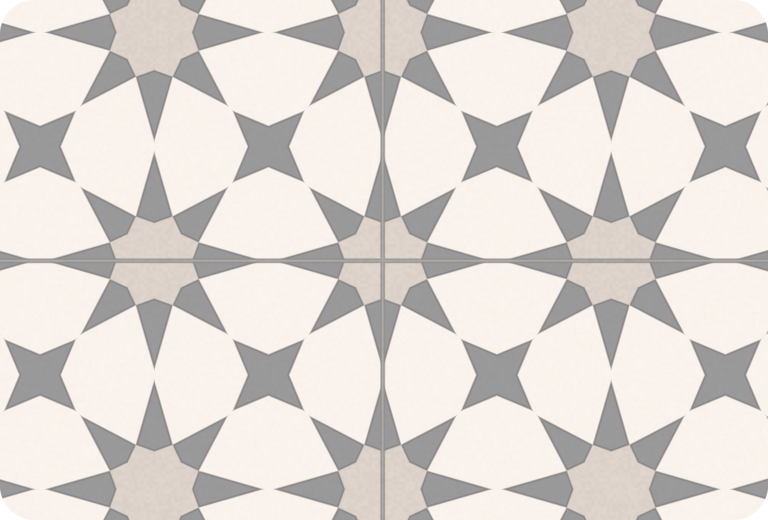
Reproduce this pattern procedurally as a WebGL 1 fragment shader.

```glsl
precision highp float;
// Cement tiles: eight-rayed stars on a square grid with four-pointed stars between.
// Each cell is folded into one sector, where straight edges bound the shapes;
// grout lines cross every second cell and the whole panel has rounded corners.
uniform vec2 u_resolution;

// Layout, in canvas heights
const float PERIOD = 0.4393;
const vec2 STAR_CENTER = vec2(-0.0025, -0.0015);
const float CORNER_RADIUS = 0.068;

// Motif, in periods
const float NOTCH = 0.165;
const float SHOULDER = 0.210;
const float AXIS_TIP = 0.474;
const float DIAGONAL_TIP = 0.452;
const float SMALL_NOTCH = 0.090;
const float SMALL_TIP = 0.155;
const float OUTLINE = 0.007;
const float GROUT_HALF = 0.0095;
const float GROUT_CORE = 0.0035;
const float SOFTNESS = 0.005;
const float CELLS_PER_TILE = 2.0;

// Surface
const float GRAIN_SCALE = 75.0;
const float GRAIN = 0.012;
const float PALE_GRAIN = 0.030;

const vec3 CREAM = vec3(0.98, 0.95, 0.925);
const vec3 GRAY = vec3(0.60, 0.60, 0.605);
const vec3 DARK = vec3(0.52, 0.51, 0.51);
const vec3 PALE = vec3(0.865, 0.825, 0.79);
const vec3 GROUT = vec3(0.57, 0.56, 0.55);
const vec3 GROUT_LIGHT = vec3(0.70, 0.69, 0.68);
const vec3 BACKDROP = vec3(1.0);

const float SECTOR = 0.785398;

float hash(vec2 p) {
  vec3 q = fract(vec3(p.xyx) * 0.1031);
  q += dot(q, q.yzx + 33.33);
  return fract((q.x + q.y) * q.z);
}

float valueNoise(vec2 p) {
  vec2 i = floor(p), f = fract(p);
  f = f * f * (3.0 - 2.0 * f);
  return mix(mix(hash(i), hash(i + vec2(1.0, 0.0)), f.x),
             mix(hash(i + vec2(0.0, 1.0)), hash(i + 1.0), f.x), f.y);
}

// Signed distance to the line a-b, positive on its left
float edge(vec2 p, vec2 a, vec2 b) {
  vec2 d = normalize(b - a), v = p - a;
  return d.x * v.y - d.y * v.x;
}

float fill(float d, float soft) {
  return 1.0 - smoothstep(-soft, soft, d);
}

// x: distance to the gray rays, y: distance to the pale heart
vec2 rayedStar(vec2 p) {
  float angle = atan(p.y, p.x);
  float ray = floor(angle / SECTOR + 0.5);
  angle -= ray * SECTOR;
  vec2 q = length(p) * vec2(cos(angle), abs(sin(angle)));
  float tip = mix(AXIS_TIP, DIAGONAL_TIP, mod(ray + 8.0, 2.0));
  vec2 shoulder = SHOULDER * vec2(cos(SECTOR * 0.5), sin(SECTOR * 0.5));
  float inner = edge(q, vec2(NOTCH, 0.0), shoulder);
  float outer = edge(q, shoulder, vec2(tip, 0.0));
  return vec2(max(inner, outer), -inner);
}

float smallStar(vec2 p) {
  p = abs(p);
  p = vec2(max(p.x, p.y), min(p.x, p.y));
  return -edge(p, vec2(SMALL_NOTCH, 0.0), vec2(SMALL_TIP));
}

float roundedPanel(vec2 p, vec2 halfSize) {
  vec2 d = abs(p) - halfSize + CORNER_RADIUS;
  return length(max(d, 0.0)) + min(max(d.x, d.y), 0.0) - CORNER_RADIUS;
}

void main() {
  float pixel = 1.0 / u_resolution.y;
  vec2 canvas = (gl_FragCoord.xy - 0.5 * u_resolution) * pixel;
  vec2 p = (canvas - STAR_CENTER) / PERIOD;
  float soft = max(SOFTNESS, 0.75 * pixel / PERIOD);

  // Star motifs
  vec2 cell = fract(p + 0.5) - 0.5;
  vec2 star = rayedStar(cell);
  float gray = min(star.x, smallStar(0.5 - abs(cell)));
  float heart = fill(star.y, soft);
  vec3 color = mix(CREAM, PALE, heart);
  vec3 ink = mix(GRAY, DARK, fill(abs(gray) - OUTLINE, soft));
  color = mix(color, ink, fill(gray, soft));

  // Grout with a lighter core
  vec2 joint = abs(fract(p / CELLS_PER_TILE + 0.5) - 0.5) * CELLS_PER_TILE;
  float seam = min(joint.x, joint.y);
  color = mix(color, GROUT, fill(seam - GROUT_HALF, soft));
  color = mix(color, GROUT_LIGHT, fill(seam - GROUT_CORE, soft));

  // Fine mottling, stronger on the pale hearts
  float grain = valueNoise(p * GRAIN_SCALE) - 0.5;
  color += grain * mix(GRAIN, PALE_GRAIN, heart);

  float panel = roundedPanel(canvas, 0.5 * u_resolution * pixel);
  color = mix(color, BACKDROP, smoothstep(-0.5 * pixel, pixel, panel));
  gl_FragColor = vec4(color, 1.0);
}
```
